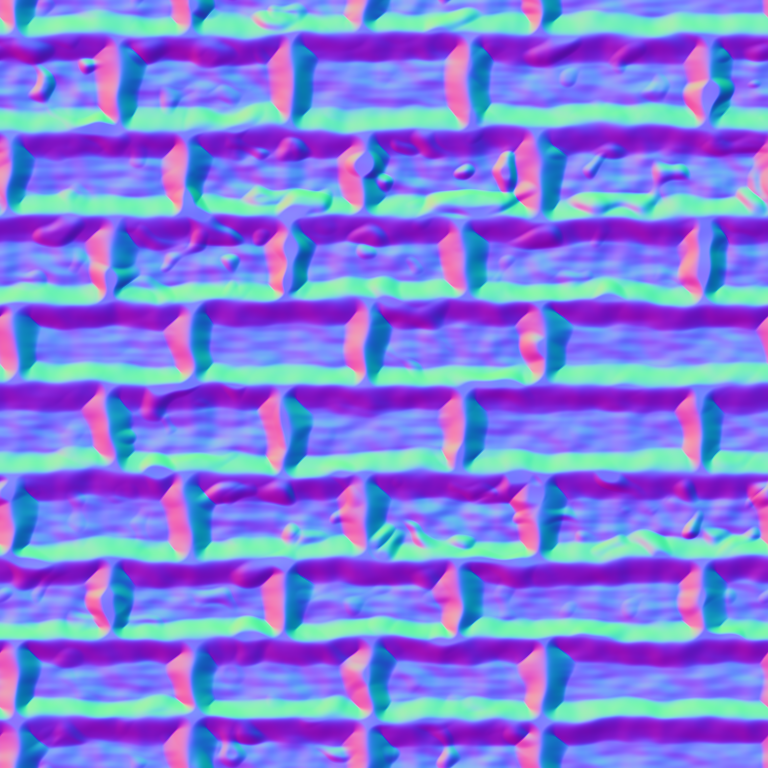
Write a WebGL 2 fragment shader that draws this texture map.

```glsl
#version 300 es
precision highp float;
// Tangent-space normal map of a worn brick wall: nine courses of four bricks,
// the last brick of each course longer. A height field of rounded, chipped
// bricks plus periodic gradient noise is differentiated into normals.

uniform vec2 u_resolution;
out vec4 fragColor;

const float TAU = 6.28319;
const float ROWS = 9.0;
const float BRICK_WIDTH = 0.2287;
const float BRICK_HEIGHT = 0.042;   // relief above the mortar
const float CORNER_RADIUS = 0.018;
const float SAMPLE_STEP = 0.002;

float hash(vec2 p) {
    return fract(sin(dot(p, vec2(127.1, 311.7))) * 43758.5);
}

// Dot product of a lattice gradient with the offset from its corner
float cornerRamp(vec2 corner, vec2 offset, vec2 period, float seed) {
    float angle = TAU * hash(mod(corner, period) + seed);
    return dot(vec2(cos(angle), sin(angle)), offset);
}

// Gradient noise over the unit square, repeating after `period` cells
float noise(vec2 uv, vec2 period, float seed) {
    vec2 p = uv * period;
    vec2 i = floor(p), f = p - i;
    vec2 w = f * f * f * (f * (f * 6.0 - 15.0) + 10.0);
    vec2 e = vec2(1.0, 0.0);
    float low = mix(cornerRamp(i, f, period, seed),
                    cornerRamp(i + e.xy, f - e.xy, period, seed), w.x);
    float high = mix(cornerRamp(i + e.yx, f - e.yx, period, seed),
                     cornerRamp(i + e.xx, f - e.xx, period, seed), w.x);
    return mix(low, high, w.y);
}

// Positive inside a rounded rectangle, zero on its outline
float insideRoundBox(vec2 p, vec2 halfSize, float radius) {
    vec2 q = abs(p) - halfSize + radius;
    return radius - length(max(q, 0.0)) - min(max(q.x, q.y), 0.0);
}

// Finds the brick under uv: xy = offset from its centre, zw = half size
vec4 brickAt(vec2 uv, out vec2 id) {
    float drift = 0.006 * cos(TAU * uv.y) + 0.005 * cos(2.0 * TAU * uv.y);
    float v = (uv.y - drift - 0.055) * ROWS;
    float row = mod(floor(v), ROWS);
    float start = mix(0.018, -0.082, mod(row, 2.0));
    start += 0.012 * (hash(vec2(row, 4.7)) - 0.5);
    float u = fract(uv.x - start);
    float column = min(floor(u / BRICK_WIDTH), 3.0);
    float left = column * BRICK_WIDTH;
    float right = column > 2.5 ? 1.0 : left + BRICK_WIDTH;
    id = vec2(column, row);
    vec2 halfSize = 0.5 * vec2(right - left, 1.0 / ROWS);
    return vec4(u - left - halfSize.x, (fract(v) - 0.5) / ROWS, halfSize);
}

float wallHeight(vec2 uv) {
    // Uneven joints
    vec2 wobble = vec2(noise(uv, vec2(9.0, 18.0), 1.0),
                       noise(uv, vec2(12.0, 9.0), 2.0)) * 0.011;
    wobble += 0.004 * vec2(noise(uv, vec2(30.0), 3.0), noise(uv, vec2(30.0), 4.0));
    vec2 id;
    vec4 brick = brickAt(uv + wobble, id);

    // Bevelled body with broken edges, softer along the top
    float inside = insideRoundBox(brick.xy, brick.zw, CORNER_RADIUS);
    float wear = hash(id + 8.3);
    float chip = smoothstep(0.12, 0.5, noise(uv, vec2(17.0, 21.0), 5.0));
    inside -= 0.014 * chip * wear;
    float bevel = mix(0.028, 0.036, smoothstep(-0.02, 0.03, brick.y));
    float body = smoothstep(0.0, bevel, inside);

    // Broad dents, fine grain, horizontal streaks and occasional pits
    float grain = 0.008 * noise(uv, vec2(15.0, 22.0), 6.0)
                + 0.005 * noise(uv, vec2(34.0, 44.0), 7.0) * (0.4 + wear)
                + 0.0022 * noise(uv, vec2(26.0, 80.0), 8.0);
    float pits = smoothstep(0.22, 0.55, noise(uv, vec2(25.0, 29.0), 9.0));
    float surface = BRICK_HEIGHT + grain - 0.016 * pits * wear * wear;
    float mortar = 0.004 * noise(uv, vec2(24.0), 10.0);
    return mix(mortar, surface, body);
}

void main() {
    vec2 uv = gl_FragCoord.xy / u_resolution;
    vec2 dx = vec2(SAMPLE_STEP, 0.0), dy = dx.yx;
    vec2 slope = vec2(wallHeight(uv + dx) - wallHeight(uv - dx),
                      wallHeight(uv + dy) - wallHeight(uv - dy)) / (2.0 * SAMPLE_STEP);
    // Green axis points down, so lower edges glow and upper edges turn purple
    vec3 normal = normalize(vec3(-slope.x, slope.y, 1.0));
    fragColor = vec4(normal * 0.5 + 0.5, 1.0);
}
```
